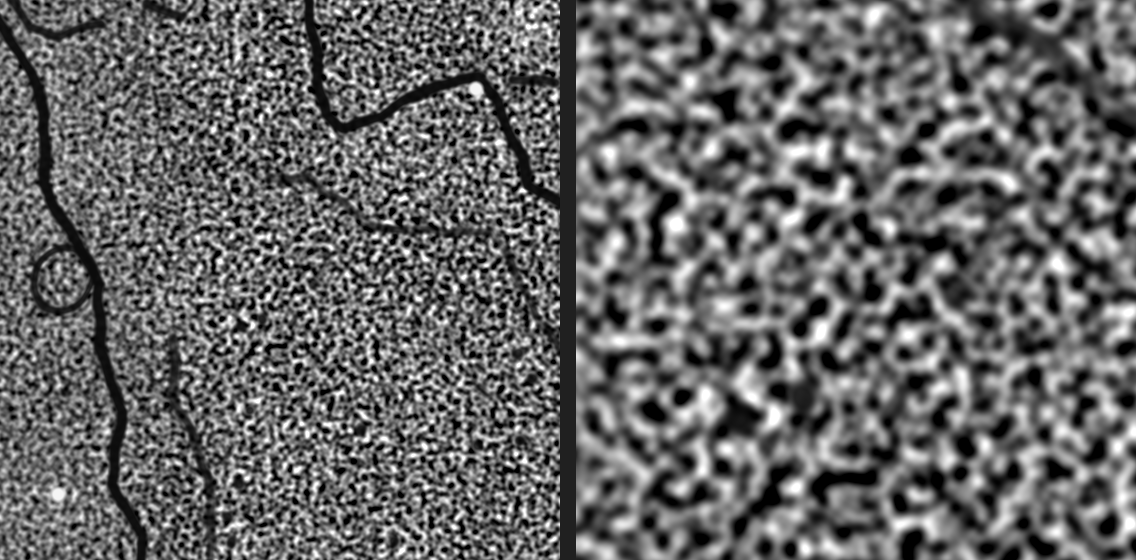
Left: the whole. Right: its middle third, enlarged.
Write a three.js fragment shader that draws this texture.

```glsl
// Grey electron-micrograph style texture: band-limited speckle from two rotated
// gradient noises, crossed by dark wavy membranes (segment distances), with
// faint membranes, scattered vesicles, a ring and two bright dots.

varying vec2 vUv;

const float MEAN_GREY = 0.41;
const float MEMBRANE_GREY = 0.04;
const float DOT_GREY = 0.96;
const float GRAIN_GAIN = 0.70;
const float COARSE_GRAIN = 72.0;   // noise cells across the canvas
const float FINE_GRAIN = 93.0;
const float MEMBRANE_WIDTH = 0.0098;
const float FAINT_WIDTH = 0.0075;
const float EDGE = 0.0045;         // softness of dark outlines
const float WOBBLE = 0.010;
const float VESICLES = 12.0;

vec2 hash2(vec2 p) {
  vec3 q = fract(vec3(p.xyx) * vec3(0.1031, 0.1030, 0.0973));
  q += dot(q, q.yzx + 33.33);
  return fract((q.xx + q.yz) * q.zy);
}

float cornerSlope(vec2 cell, vec2 offset) {
  float angle = 6.2832 * hash2(cell).x;
  return dot(vec2(cos(angle), sin(angle)), offset);
}

float gradientNoise(vec2 p) {
  vec2 i = floor(p), f = fract(p);
  vec2 u = f * f * f * (f * (f * 6.0 - 15.0) + 10.0);
  vec2 r = vec2(1.0, 0.0), t = r.yx;
  return mix(mix(cornerSlope(i, f), cornerSlope(i + r, f - r), u.x),
             mix(cornerSlope(i + t, f - t), cornerSlope(i + 1.0, f - 1.0), u.x), u.y);
}

float segment(vec2 p, vec2 a, vec2 b) {
  vec2 pa = p - a, ba = b - a;
  return length(pa - ba * clamp(dot(pa, ba) / dot(ba, ba), 0.0, 1.0));
}

// Distance to a chain of three segments
float chain(vec2 p, vec2 a, vec2 b, vec2 c, vec2 d) {
  return min(segment(p, a, b), min(segment(p, b, c), segment(p, c, d)));
}

float stroke(float dist, float halfWidth) {
  return 1.0 - smoothstep(halfWidth - EDGE, halfWidth + EDGE, dist);
}

float leftMembrane(vec2 p) {
  float d = chain(p, vec2(-0.02, 0.99), vec2(0.055, 0.87), vec2(0.081, 0.79), vec2(0.076, 0.67));
  d = min(d, chain(p, vec2(0.076, 0.67), vec2(0.135, 0.57), vec2(0.178, 0.49), vec2(0.180, 0.375)));
  d = min(d, chain(p, vec2(0.180, 0.375), vec2(0.216, 0.27), vec2(0.198, 0.14), vec2(0.254, 0.04)));
  return min(d, segment(p, vec2(0.254, 0.04), vec2(0.25, -0.05)));
}

float rightMembrane(vec2 p) {
  float d = chain(p, vec2(0.543, 1.05), vec2(0.565, 0.89), vec2(0.580, 0.80), vec2(0.610, 0.775));
  d = min(d, chain(p, vec2(0.610, 0.775), vec2(0.68, 0.79), vec2(0.78, 0.85), vec2(0.855, 0.865)));
  return min(d, chain(p, vec2(0.855, 0.865), vec2(0.89, 0.82), vec2(0.945, 0.67), vec2(1.03, 0.62)));
}

float faintMembranes(vec2 p) {
  float d = chain(p, vec2(0.48, 0.68), vec2(0.55, 0.685), vec2(0.66, 0.60), vec2(0.74, 0.585));
  d = min(d, chain(p, vec2(0.74, 0.585), vec2(0.88, 0.59), vec2(0.93, 0.49), vec2(1.02, 0.34)));
  d = min(d, chain(p, vec2(0.31, 0.40), vec2(0.31, 0.29), vec2(0.375, 0.15), vec2(0.375, -0.02)));
  return d;
}

void main() {
  vec2 p = vUv;
  vec2 bend = vec2(gradientNoise(p * 16.0), gradientNoise(p * 16.0 + 41.0));
  vec2 q = p + WOBBLE * bend;

  // Speckle, with slow drifts of brightness and contrast
  mat2 turn = mat2(0.80, 0.60, -0.60, 0.80);
  float grain = gradientNoise(p * COARSE_GRAIN + 7.0) + gradientNoise(turn * p * FINE_GRAIN + 130.0);
  float patches = gradientNoise(p * 5.0 + 20.0) + 0.8 * gradientNoise(p * 15.0 + 60.0);
  float contrast = mix(0.78, 1.08, smoothstep(0.1, 0.55, p.x)) + 0.15 * gradientNoise(p * 4.0 + 90.0);
  float grey = MEAN_GREY + GRAIN_GAIN * contrast * grain + 0.09 * patches;
  grey += 0.22 * exp(-350.0 * dot(p - vec2(0.94, 0.95), p - vec2(0.94, 0.95)));

  // Scattered vesicles: dark cores inside pale rims
  for (float i = 0.0; i < VESICLES; i++) {
    vec2 seed = hash2(vec2(i, 5.0));
    vec2 centre = vec2(0.36 + 0.62 * seed.x, 0.02 + 0.42 * seed.y);
    float d = length(q - centre);
    grey += 0.16 * exp(-pow((d - 0.021) / 0.006, 2.0));
    grey = mix(grey, MEMBRANE_GREY, 0.85 * stroke(d, 0.009));
  }

  // Strong membranes with a pale fringe
  float membrane = min(leftMembrane(q), rightMembrane(q));
  grey += 0.07 * exp(-pow((membrane - 0.022) / 0.007, 2.0));
  grey = mix(grey, MEMBRANE_GREY, 0.96 * stroke(membrane, MEMBRANE_WIDTH));

  // Faint broken membranes, top fold and oval ring
  float broken = 0.65 + 0.5 * gradientNoise(p * 22.0 + 11.0);
  grey = mix(grey, MEMBRANE_GREY, broken * stroke(faintMembranes(q), FAINT_WIDTH));
  float fold = chain(q, vec2(0.02, 1.0), vec2(0.055, 0.95), vec2(0.11, 0.938), vec2(0.18, 0.96));
  fold = min(fold, segment(q, vec2(0.26, 0.995), vec2(0.32, 0.97)));
  fold = min(fold, segment(q, vec2(0.92, 0.86), vec2(0.99, 0.85)));
  vec2 oval = turn * (q - vec2(0.113, 0.50)) / vec2(0.85, 1.1);
  fold = min(fold, abs(length(oval) - 0.056));
  grey = mix(grey, MEMBRANE_GREY, 0.85 * stroke(fold, FAINT_WIDTH));

  // Bright dots
  float spot = min(length(p - vec2(0.85, 0.841)), length(p - vec2(0.104, 0.117)));
  grey = mix(grey, DOT_GREY, stroke(spot, 0.0125));

  gl_FragColor = vec4(vec3(clamp(grey, 0.0, 1.0)), 1.0);
}
```
